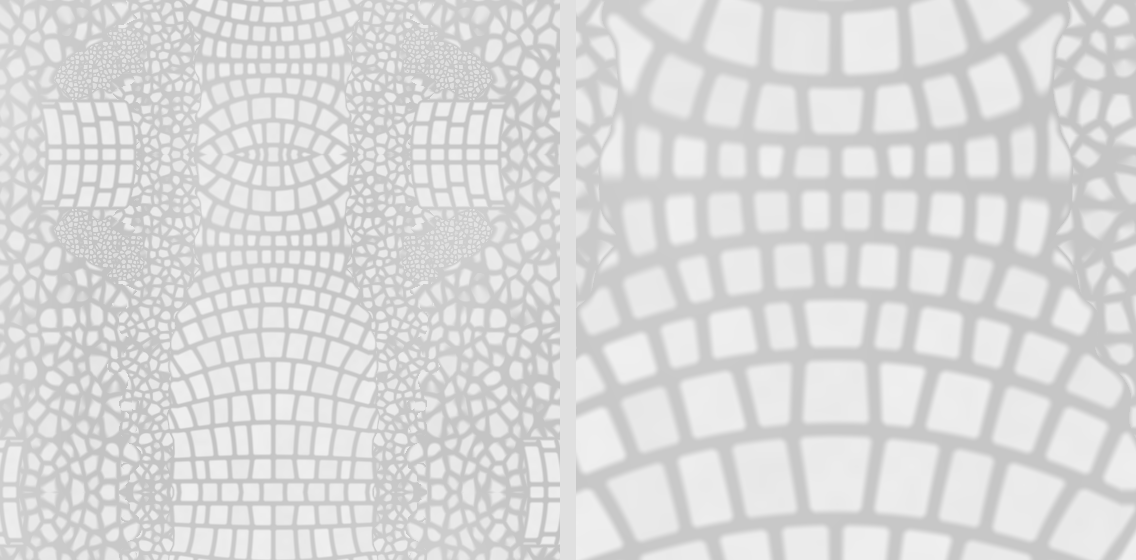
Left, the full canvas; right, a detail of the centre.
Reproduce this pattern procedurally as a WebGL 2 fragment shader.

```glsl
#version 300 es
precision highp float;
// Pale reptile hide: mirrored belly rows, barrel plates, pebbled flanks and fine grain patches.

uniform vec2 u_resolution;
out vec4 fragColor;

// Layout, in canvas units
const float MIRROR_X = 0.488;      // vertical mirror axis
const float MIRROR_Y = 0.724;      // upper horizontal mirror axis
const float HALF_PERIOD = 0.603;   // distance to the next horizontal mirror
const float GROUT = 0.0042;        // half width of the belly and plate grooves
const float CORNER = 0.008;        // scale corner radius
const vec2 PLATES = vec2(0.325, 0.535); // centres of the two plate groups
const vec2 PLATE_SIZE = vec2(0.08, 0.097);
const float PLATE_PITCH = 0.032;
const vec2 GRAIN_CENTRE = vec2(0.308, 0.160);
const vec2 GRAIN_RADIUS = vec2(0.085, 0.044);
const float GRAIN_PITCH = 0.0085;
const float FLANK_PITCH = 0.0185;
const float SIDE_PITCH = 0.028;
const int ROW_COUNT = 15;
const float ROWS[ROW_COUNT] = float[](0.017, 0.061, 0.106, 0.141, 0.167, 0.198, 0.232,
    0.268, 0.313, 0.366, 0.423, 0.478, 0.540, 0.583, 0.623);

// Tones
const float SCALE_TONE = 0.922;
const float GROUT_TONE = 0.785;

vec2 hash22(vec2 p) {
    vec3 h = fract(p.xyx * vec3(0.1031, 0.1030, 0.0973));
    h += dot(h, h.yzx + 33.33);
    return fract((h.xx + h.yz) * h.zy);
}

float noise(vec2 p) {
    vec2 i = floor(p), f = fract(p);
    f = f * f * (3.0 - 2.0 * f);
    vec2 e = vec2(0.0, 1.0);
    return mix(mix(hash22(i).x, hash22(i + e.yx).x, f.x),
               mix(hash22(i + e.xy).x, hash22(i + e.yy).x, f.x), f.y);
}

// Rounded intersection of two inside distances
float roundMin(float a, float b) {
    return min(max(a, b), CORNER - length(max(CORNER - vec2(a, b), 0.0)));
}

// Pebbles of mixed size: x = inside distance in cells, y = random value of the cell
vec2 pebbles(vec2 p) {
    vec2 cell = floor(p);
    float nearest = 9.0, second = 9.0, id = 0.0;
    for (int y = -2; y <= 2; y++)
    for (int x = -2; x <= 2; x++) {
        vec2 c = cell + vec2(x, y);
        vec2 r = hash22(c + 71.0);
        float size = hash22(c + 19.0).x;
        float d = length(p - c - 0.5 - 0.8 * (r - 0.5)) - 0.34 * size * size;
        if (d < nearest) { second = nearest; nearest = d; id = r.y; }
        else second = min(second, d);
    }
    return vec2(min(0.5 * (second - nearest), 0.58 - nearest), id);
}

// Belly scales in bowed rows: x = inside distance, y = random value of the scale
vec2 bellyScales(vec2 q, float x) {
    float bow = mix(2.85, -1.4, smoothstep(0.04, 0.24, q.y)) * (1.0 - smoothstep(0.35, 0.6, q.y));
    float reach = min(q.x, 0.17);
    float v = q.y + bow * reach * reach;
    float lo = -ROWS[0], hi = ROWS[0], row = 0.0;
    for (int i = 1; i < ROW_COUNT; i++)
        if (v > ROWS[i - 1]) { lo = ROWS[i - 1]; hi = ROWS[i]; row = float(i); }
    float mid = 0.5 * (lo + hi);
    float rowDist = min(v - lo, hi - v) / length(vec2(2.0 * bow * reach, 1.0));

    float pitch = 0.019 + 0.018 * smoothstep(0.0, 0.08, mid)
        - 0.012 * smoothstep(0.09, 0.16, mid) + 0.012 * smoothstep(0.17, 0.32, mid);
    float u = x * (1.0 - 2.0 * bow * (v - mid)) / pitch;
    float shift = 0.5 * step(hash22(vec2(row, 5.0)).x, 0.55);
    float first = floor(u + shift) - 1.0, colDist = 9.0, id = first;
    for (float k = 0.0; k < 4.0; k++) {
        float at = first + k - shift;
        vec2 r = hash22(vec2(abs(at) * 2.0 + 3.0, row + 11.0)) - 0.5;
        float edge = at + sign(at) * (0.38 * r.x + 0.35 * r.y * (v - mid) / (hi - lo));
        colDist = min(colDist, abs(u - edge));
        id += step(edge, u);
    }
    return vec2(roundMin(rowDist, colDist * pitch), hash22(vec2(id + 40.0, row)).x);
}

// Barrel of tall plates: x = distance inside the group, y = inside distance of a plate
vec2 plates(vec2 p) {
    float s = p.x - 1.6 * p.y * p.y;
    float group = roundMin(PLATE_SIZE.x - abs(s), PLATE_SIZE.y - p.y);
    float col = (s + PLATE_SIZE.x) / PLATE_PITCH, f = fract(col);
    float split = 0.052 + 0.035 * hash22(vec2(floor(col) + 8.0, 2.0)).x;
    float across = min(f, 1.0 - f) * PLATE_PITCH;
    float along = min(abs(p.y - 0.014), abs(p.y - split));
    return vec2(group, roundMin(min(across, group), along));
}

void main() {
    vec2 uv = gl_FragCoord.xy / u_resolution;
    float x = uv.x - MIRROR_X;
    vec2 q = vec2(abs(x), HALF_PERIOD - abs(HALF_PERIOD - abs(uv.y - MIRROR_Y)));
    float wobble = noise(q * 45.0) - 0.5;

    // Signed region distances, positive inside
    float belly = mix(0.137, 0.183, smoothstep(0.18, 0.36, q.y)) + 0.02 * wobble - q.x;
    vec2 plate = plates(q.y < 0.3 ? vec2(q.x - PLATES.x, q.y)
                                  : vec2(PLATES.y - q.x, HALF_PERIOD - q.y));
    vec2 g = mat2(0.89, 0.45, -0.45, 0.89) * (q - GRAIN_CENTRE) * vec2(1.0, 1.0);
    g = vec2(0.89 * (q.x - GRAIN_CENTRE.x) - 0.45 * (q.y - GRAIN_CENTRE.y),
             0.45 * (q.x - GRAIN_CENTRE.x) + 0.89 * (q.y - GRAIN_CENTRE.y));
    float grain = (1.0 - length(g / GRAIN_RADIUS)) * GRAIN_RADIUS.y + 0.022 * wobble;
    float flank = 0.265 + 0.07 * wobble - q.x;

    // Depth is the inside distance measured in groove half widths
    float depth, id, contrast = 1.0;
    if (belly > 0.0) {
        vec2 s = bellyScales(q, x);
        depth = roundMin(s.x, belly + 0.002) / GROUT;
        id = s.y;
    } else if (plate.x > 0.0) {
        depth = plate.y / GROUT;
        id = 0.7;
    } else {
        float pitch = grain > 0.0 ? GRAIN_PITCH : flank > 0.0 ? FLANK_PITCH : SIDE_PITCH;
        vec2 stretch = vec2(1.0, pitch == SIDE_PITCH ? 0.82 : 1.0);
        vec2 s = pebbles(q * stretch / pitch + 0.35 * noise(q * 30.0));
        float seam = min(min(-belly, -plate.x) + 0.002, abs(grain) + 0.001);
        depth = min(s.x * pitch, seam) / (0.155 * pitch);
        id = s.y;
        contrast = grain > 0.0 ? 0.65 : 0.92;
    }

    // Soft groove shading, slight tone variation and faded left edge
    float cover = smoothstep(0.35, 1.6, depth) * contrast;
    float cloud = noise(uv * 5.0 + 7.0) - 0.5;
    float groove = GROUT_TONE + 0.045 * cloud + 0.035 * (1.0 - smoothstep(0.0, 0.18, uv.x));
    float top = SCALE_TONE + 0.025 * (id - 0.5) + 0.012 * (noise(uv * 90.0) - 0.5);
    fragColor = vec4(vec3(mix(groove, top, cover)), 1.0);
}
```
